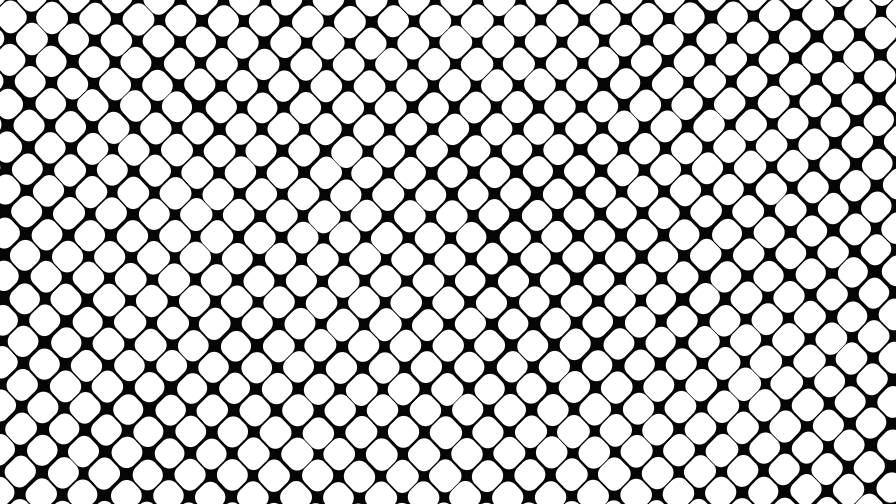
A WebGL 1 fragment shader for this pattern:

```glsl
precision highp float;
// Black diagonal net with rounded white cells, slightly bent and unevenly thick.
uniform vec2 u_resolution;

float hash(vec2 p) {
  return fract(sin(dot(p, vec2(127.1, 311.7))) * 43758.5453);
}

float valueNoise(vec2 p) {
  vec2 i = floor(p);
  vec2 f = fract(p);
  f = f * f * (3.0 - 2.0 * f);
  return mix(mix(hash(i), hash(i + vec2(1.0, 0.0)), f.x),
             mix(hash(i + vec2(0.0, 1.0)), hash(i + 1.0), f.x), f.y);
}

float roundedBox(vec2 p, vec2 halfSize, float radius) {
  vec2 q = abs(p) - halfSize + radius;
  return length(max(q, 0.0)) + min(max(q.x, q.y), 0.0) - radius;
}

// Bent frame whose axes run along the two strand directions.
vec2 netCoords(vec2 p) {
  vec2 d = p - vec2(0.727, 0.571);
  d -= vec2(0.025 * d.y, 0.018 * d.x * d.x);
  vec2 g = d / vec2(0.0843, 0.0859);
  return vec2(g.x + g.y, g.x - g.y);
}

void main() {
  vec2 p = gl_FragCoord.xy / u_resolution.y;
  vec2 net = netCoords(p);
  vec2 id = floor(net + 0.5);
  vec2 local = net - id;

  // Strand thickness drifts over the net, separately for each direction.
  vec2 drift = vec2(valueNoise(id * 0.3 + 7.0), valueNoise(id * 0.3 + 41.0)) - 0.5;
  vec2 jitter = vec2(hash(id + 3.0), hash(id + 19.0)) - 0.5;
  vec2 halfSize = vec2(0.464) + 0.035 * drift + 0.018 * jitter;

  // Falling strands are finest at the lower left.
  vec2 cell = id * 0.043;
  float lowerLeft = smoothstep(0.2, 0.9, -cell.x);
  halfSize += vec2(0.02, -0.008) * lowerLeft;
  halfSize = min(halfSize, vec2(0.488));

  // Cells sit a little off centre without crossing their neighbours.
  vec2 shift = vec2(hash(id + 57.0), hash(id + 83.0)) - 0.5;
  shift = clamp(0.05 * shift, halfSize - 0.492, 0.492 - halfSize);

  float radius = 0.33 + 0.05 * (hash(id + 101.0) - 0.5);
  float dist = roundedBox(local - shift, halfSize, radius);

  float pixel = 16.6 / u_resolution.y;
  float white = clamp(0.5 - dist / pixel, 0.0, 1.0);
  gl_FragColor = vec4(mix(vec3(0.02), vec3(1.0), white), 1.0);
}
```
